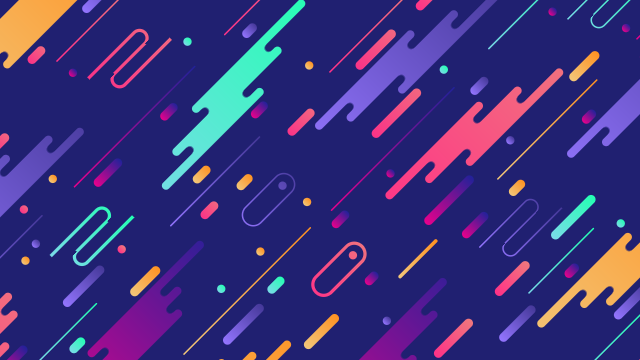
Give the GLSL for this background, as a Shadertoy shader.

```glsl
#define BACKGROUND vec3(0.126, 0.126, 0.445)
#define BAR 0.0115        // half width of a blob's bars
#define STRIP 0.125       // width of the strip that holds blobs
#define SUBLANE 0.05      // width of each filler lane
#define BLOB_STEP 1.06    // spacing of blobs along a strip
#define LINE_STEP 0.55    // spacing of thin lines
#define PILL_STEP 0.24    // spacing of pills and dots
#define THIN 0.0021       // half width of a thin stroke
#define LOOP 0.021        // bend radius of the outlined curves
#define SEED 17.0

float hash(vec2 p) {
    vec3 a = fract(vec3(p.xyx + SEED) * 0.1031);
    a += dot(a, a.yzx + 33.33);
    return fract((a.x + a.y) * a.z);
}

// Gradient inks: pink, violet, mint, pink, orange, magenta
vec3 ink(float index, float t) {
    vec3 low[6] = vec3[6](vec3(1.0, 0.19, 0.53), vec3(0.58, 0.46, 1.0), vec3(0.48, 0.86, 0.91),
                          vec3(0.98, 0.2, 0.53), vec3(0.95, 0.78, 0.48), vec3(0.91, 0.0, 0.55));
    vec3 high[6] = vec3[6](vec3(0.94, 0.47, 0.49), vec3(0.27, 0.22, 0.6), vec3(0.14, 1.0, 0.7),
                           vec3(0.95, 0.4, 0.5), vec3(1.0, 0.57, 0.13), vec3(0.13, 0.13, 0.6));
    int i = int(mod(index, 6.0));
    return mix(low[i], high[i], clamp(t, 0.0, 1.0));
}

float capsule(vec2 p, float lo, float hi, float r) {
    p.x -= clamp(p.x, lo, hi);
    return length(p) - r;
}

float slab(vec2 p, float lo, float hi, float r) {
    vec2 d = abs(p - vec2(0.5 * (lo + hi), 0.0)) - vec2(0.5 * (hi - lo), r);
    return length(max(d, 0.0)) + min(max(d.x, d.y), 0.0);
}

float smoothMin(float a, float b, float k) {
    float h = max(k - abs(a - b), 0.0) / k;
    return min(a, b) - 0.25 * h * h * k;
}

// Three staggered bars, joined by flat slabs with filleted corners
float blob(vec2 p, vec2 id) {
    if (hash(id + 5.1) < 0.5) p.y = -p.y;
    float stagger = mix(0.07, 0.14, hash(id + 7.7));
    float d = 1.0, lastHi = 0.0;
    for (int i = 0; i < 3; i++) {
        float k = float(i) - 1.0;
        float lo = -0.22 + stagger * k + 0.07 * hash(id + k * 3.3 + 11.0);
        float hi = 0.15 + stagger * k + 0.07 * hash(id + k * 4.7 + 23.0);
        d = smoothMin(d, capsule(p - vec2(0.0, 4.0 * BAR * k), lo, hi, BAR), 1.9 * BAR);
        if (i > 0) {
            float pad = 2.0 * BAR + 0.03 * hash(id + k + 31.0);
            vec2 between = vec2(0.0, (4.0 * k - 2.0) * BAR);
            d = smoothMin(d, slab(p - between, lo + pad, lastHi - pad, BAR), 1.9 * BAR);
        }
        lastHi = hi;
    }
    return d;
}

// Outlined S bend, symmetric about its centre
float serpentine(vec2 p, float stroke) {
    if (p.y < 0.0) p = -p;
    float d = abs(capsule(p - vec2(0.0, LOOP), -1.0, 0.06, LOOP)) - stroke;
    return max(d, (p.y < LOOP ? -0.06 : -0.12) - p.x);
}

float stripedDisc(vec2 p) {
    float s = dot(p, vec2(0.42, 0.91)) / 0.0135;
    return max(length(p) - 0.06, (abs(fract(s) - 0.5) - 0.2) * 0.0135);
}

// Strip of blobs, with an outlined ornament in each gap; returns distance and sets tint
float blobStrip(vec2 q, float lane, out vec3 tint) {
    q.x += BLOB_STEP * hash(vec2(lane, 3.0));
    float cell = floor(q.x / BLOB_STEP);
    vec2 id = vec2(lane, cell);
    vec2 p = vec2(q.x - cell * BLOB_STEP, q.y - 0.5 * STRIP);
    float index = mod(lane + 2.0 * cell, 6.0);
    if (p.x < 0.76) {
        tint = ink(index, p.x / 0.76);
        return blob(p - vec2(0.38, 0.0), id);
    }
    p.x -= 0.905;
    float kind = hash(id + 41.0);
    tint = ink(index + 2.0, p.x / 0.24 + 0.5);
    if (kind < 0.15) {
        tint = vec3(0.55, 0.05, 0.55);
        return stripedDisc(p);
    }
    float stroke = hash(id + 47.0) < 0.35 ? 0.0045 : THIN;
    if (kind < 0.5) {
        float ring = abs(capsule(p, -0.06, 0.06, 0.03)) - stroke;
        return min(ring, length(p - vec2(0.055, 0.0)) - BAR);
    }
    return serpentine(p, stroke);
}

// Lanes of thin lines, pills and dots
float fillerLane(vec2 q, float lane, out vec3 tint) {
    float sub = floor(q.y / SUBLANE);
    bool lines = sub == 1.0;
    float stride = lines ? LINE_STEP : PILL_STEP;
    float row = lane * 3.0 + sub;
    q.x += stride * hash(vec2(row, 61.0));
    float cell = floor(q.x / stride);
    vec2 id = vec2(row, cell);
    float kind = hash(id + 71.0), size = hash(id + 83.0);

    float r = 0.0125, halfLength = mix(0.03, 0.08, size);
    if (lines) {
        r = kind < 0.75 ? THIN : 0.005;
        halfLength = kind < 0.75 ? mix(0.1, 0.25, size) : 0.07;
    } else if (kind < 0.28) {
        r = 0.0115;
        halfLength = 0.0;
    } else if (kind < 0.52) {
        halfLength = mix(0.009, 0.018, size);
    }

    vec2 jitter = vec2(hash(id + 97.0), hash(id + 103.0)) - 0.5;
    vec2 room = vec2(stride - 2.0 * (halfLength + r) - 0.01, 0.016);
    vec2 p = vec2(q.x - (cell + 0.5) * stride, q.y - (sub + 0.5) * SUBLANE) - jitter * room;
    tint = ink(floor(6.0 * hash(id + 113.0)), 0.5 + 0.5 * p.x / (halfLength + r));
    return !lines && kind > 0.88 ? 1.0 : capsule(p, -halfLength, halfLength, r);
}

void mainImage(out vec4 fragColor, in vec2 fragCoord) {
    // x runs up the diagonal, y across it
    vec2 q = mat2(1.0, -1.0, 1.0, 1.0) * fragCoord / iResolution.y * 0.7071;
    float period = STRIP + 3.0 * SUBLANE;
    float lane = floor(q.y / period);
    q.y -= lane * period;

    vec3 tint;
    float d = q.y < STRIP ? blobStrip(q, lane, tint)
                          : fillerLane(q - vec2(0.0, STRIP), lane, tint);
    float cover = clamp(0.5 - d * iResolution.y, 0.0, 1.0);
    fragColor = vec4(mix(BACKGROUND, tint, cover), 1.0);
}
```
